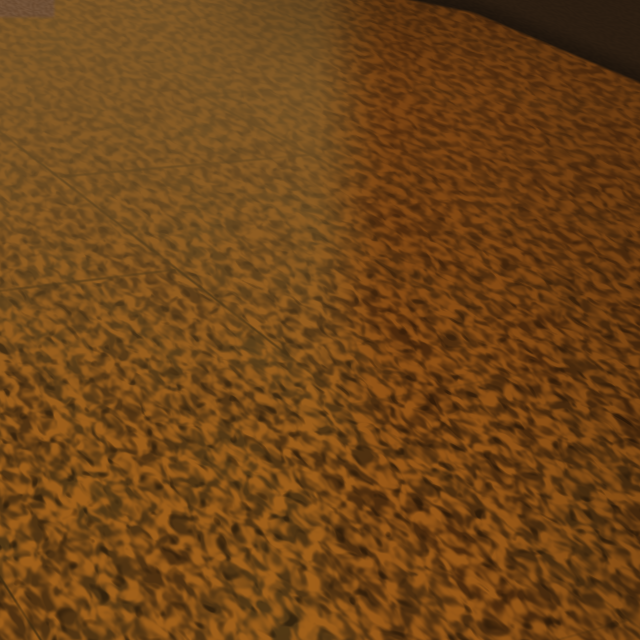
Write a WebGL 2 fragment shader that draws this texture.

```glsl
#version 300 es
precision highp float;

#define GRAIN_SCALE 104.0
#define GRAIN_SOFTNESS 0.66
#define JOINT_WIDTH 0.0018
#define HAZE_AMOUNT 0.74
#define ORANGE vec3(0.63, 0.375, 0.10)
#define BROWN vec3(0.31, 0.175, 0.05)
#define OLIVE vec3(0.33, 0.23, 0.085)
#define HAZE vec3(0.49, 0.355, 0.17)
#define JOINT vec3(0.24, 0.17, 0.06)
#define SHADOW vec3(0.17, 0.115, 0.065)

uniform vec2 u_resolution;
out vec4 fragColor;

vec2 gradientAt(vec2 cell) {
    vec3 h = fract(cell.xyx * vec3(0.1031, 0.1030, 0.0973));
    h += dot(h, h.yzx + 33.33);
    float angle = 6.2832 * fract((h.x + h.y) * h.z);
    return vec2(cos(angle), sin(angle));
}

// Gradient noise, roughly -1 to 1
float gradientNoise(vec2 p) {
    vec2 cell = floor(p);
    vec2 f = p - cell;
    vec2 w = f * f * f * (f * (f * 6.0 - 15.0) + 10.0);
    vec2 e = vec2(1.0, 0.0);
    float a = dot(gradientAt(cell), f);
    float b = dot(gradientAt(cell + e.xy), f - e.xy);
    float c = dot(gradientAt(cell + e.yx), f - e.yx);
    float d = dot(gradientAt(cell + e.xx), f - e.xx);
    return 1.4 * mix(mix(a, b, w.x), mix(c, d, w.x), w.y);
}

// Floor position seen in soft perspective, turned along the grain
vec2 grainSpace(vec2 uv) {
    float depth = 1.0 / (2.1 - uv.y);
    vec2 ground = GRAIN_SCALE * depth * vec2(uv.x - 0.3, 1.75);
    vec2 along = vec2(0.80, -0.60);
    return vec2(0.72 * dot(ground, along), 1.12 * dot(ground, vec2(-along.y, along.x)));
}

// Distance in canvas units to the nearest whole number of a coordinate
float lineDistance(float wrapped, float smoothCoord) {
    float slope = length(vec2(dFdx(smoothCoord), dFdy(smoothCoord))) * u_resolution.y;
    return abs(fract(wrapped - 0.5) - 0.5) / max(slope, 1e-4);
}

// Running-bond joints converging on two vanishing points
float tileJoints(vec2 uv, float pixel) {
    vec2 fromLeft = uv - vec2(-0.91, 1.5);
    vec2 fromRight = uv - vec2(5.0, 1.15);
    float drop = -fromLeft.y - 0.059 * fromLeft.x;
    float column = (fromLeft.x / drop - 0.675) / 0.72;
    float row = (fromRight.x / drop + 5.55) / 2.59;
    float bond = 0.5 * mod(floor(column), 2.0);
    float longSide = lineDistance(column, column);
    float crossSide = lineDistance(row + bond, row);
    float edge = max(pixel, 0.0018);
    float longInk = 1.0 - smoothstep(JOINT_WIDTH - edge, JOINT_WIDTH + edge, longSide);
    float crossInk = 1.0 - smoothstep(JOINT_WIDTH - edge, JOINT_WIDTH + edge, crossSide);
    return max(longInk, 0.75 * crossInk);
}

void main() {
    vec2 uv = gl_FragCoord.xy / u_resolution;
    float pixel = 1.0 / u_resolution.y;
    float side = smoothstep(0.48, 0.62, uv.x);
    float far = smoothstep(0.2, 0.95, uv.y);

    // Grain layers
    vec2 g = grainSpace(uv);
    g += 0.3 * vec2(gradientNoise(g * 0.7 + 7.0), gradientNoise(g * 0.7 + 31.0));
    float coarse = gradientNoise(g);
    float fine = gradientNoise(g * 1.9 + 13.0);
    float chunks = gradientNoise(g * 0.45 + 53.0);
    float patches = gradientNoise(g * 0.16 + 91.0);
    float grain = 0.95 * coarse + 0.6 * fine * (1.0 - 0.7 * far);
    grain += 0.42 * chunks * (1.0 - 0.4 * far);
    float orange = smoothstep(-GRAIN_SOFTNESS, GRAIN_SOFTNESS, grain);

    // Stone colour
    float oliveShare = clamp(0.6 - 0.35 * side + 0.5 * patches, 0.0, 1.0);
    vec3 matrix = mix(BROWN, OLIVE, oliveShare);
    vec3 color = mix(matrix, ORANGE, orange);
    float pits = smoothstep(0.2, 0.8, gradientNoise(g * 1.3 + 71.0) - 0.4 * coarse);
    color *= 1.0 - 0.36 * pits * (1.0 - 0.55 * far);

    // Joints, broken by the grain and fading away from the lit side
    float jointFade = mix(0.85, 0.25, smoothstep(0.36, 0.6, uv.x));
    jointFade *= 1.0 - 0.65 * smoothstep(0.78, 0.95, uv.y);
    jointFade *= clamp(0.85 + 0.5 * chunks, 0.0, 1.0);
    color = mix(color, JOINT, tileJoints(uv, pixel) * jointFade);

    // Reflected haze on the left, warm shade on the right
    color = mix(color, HAZE, HAZE_AMOUNT * far * (1.0 - side));
    color = mix(color, vec3(0.41, 0.235, 0.08), 0.5 * far * side);
    float shade = side * mix(0.5, 1.0, smoothstep(0.1, 0.6, uv.y));
    color *= mix(vec3(1.0), vec3(0.94, 0.88, 0.82), shade);
    color *= 1.0 - 0.11 * smoothstep(0.7, 1.0, uv.x);
    float topDim = smoothstep(0.85, 1.0, uv.y) * smoothstep(0.25, 0.5, uv.x);
    color *= 1.0 - 0.16 * topDim;

    // Pale slab in the upper left corner
    vec2 slab = smoothstep(vec2(-0.004), vec2(0.004), vec2(0.085 - uv.x, uv.y - 0.973));
    vec3 slabColor = vec3(0.43, 0.31, 0.22) + 0.04 * fine;
    color = mix(color, slabColor, 0.85 * slab.x * slab.y);

    // Dark border beyond the floor edge
    float border = min(1.0 - 0.2 * (uv.x - 0.64), 0.98 - 0.42 * (uv.x - 0.74));
    float beyond = uv.y - border;
    vec3 borderColor = SHADOW * (0.72 + 0.28 * smoothstep(0.0, 0.04, beyond) + 0.08 * fine);
    color = mix(color, borderColor, smoothstep(-0.003, 0.003, beyond));

    fragColor = vec4(color, 1.0);
}
```
